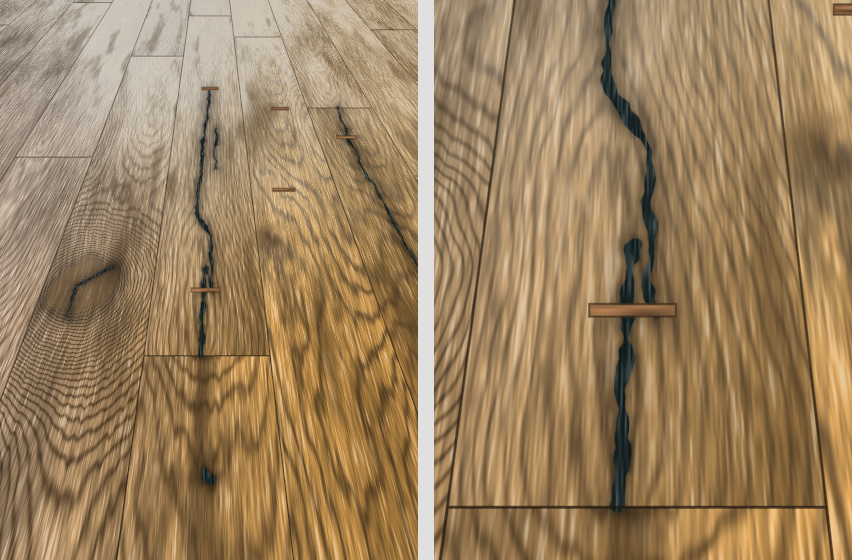
Left, the full canvas; right, a detail of the centre.
Give the GLSL for this texture, as a WebGL 1 fragment shader.

```glsl
precision highp float;
// Rustic oak floor in perspective: each pixel is projected to plank space
// (s across, z into depth), split into staggered planks, then given ring and
// brushed grain, a large knot, resin-filled cracks, wooden keys and sheen.
uniform vec2 u_resolution;
const float HORIZON = 1.279, VANISH_X = 0.378;
const float PLANK_WIDTH = 0.247;  // per unit below the horizon
const float DEPTH = 3.52, PLANK_LENGTH = 7.6;  // in plank widths
const float RING_COUNT = 20.0, SEAM = 0.0009;
const vec2 KNOT = vec2(-0.149, 4.455);
const vec3 GOLD = vec3(0.69, 0.51, 0.26), TAUPE = vec3(0.56, 0.48, 0.41);
const vec3 UMBER = vec3(0.26, 0.19, 0.11), RESIN = vec3(0.04, 0.09, 0.10);
const vec3 KEY_WOOD = vec3(0.52, 0.37, 0.24), PALE = vec3(0.82, 0.80, 0.76);

float hash(vec2 p) {
  p = fract(p * vec2(0.1031, 0.1137));
  p += dot(p, p.yx + 33.33);
  return fract((p.x + p.y) * p.x);
}
float noise(vec2 p) {
  vec2 i = floor(p), f = fract(p);
  f = f * f * (3.0 - 2.0 * f);
  return mix(mix(hash(i), hash(i + vec2(1, 0)), f.x),
             mix(hash(i + vec2(0, 1)), hash(i + vec2(1, 1)), f.x), f.y);
}
float fbm(vec2 p) {
  float sum = 0.0, amp = 0.5;
  for (int i = 0; i < 4; i++) {
    sum += amp * noise(p);
    p = p * 2.03 + 17.3;
    amp *= 0.5;
  }
  return sum;
}
// Depth of one end joint in each lane; outer lanes are random
float laneJoint(float lane) {
  if (lane == -2.0) return 6.29;
  if (lane == -1.0) return 9.28;
  if (lane == 0.0) return 3.85;
  if (lane == 1.0) return 10.2;
  if (lane == 2.0) return 7.46;
  return PLANK_LENGTH * hash(vec2(lane + 40.0, 7.0));
}
float edge(float dist) {
  float px = 0.9 / u_resolution.y;
  return 1.0 - smoothstep(-px, px, dist);
}
float stroke(vec2 p, vec2 a, vec2 b, float radius) {
  vec2 ab = b - a;
  float t = clamp(dot(p - a, ab) / dot(ab, ab), 0.0, 1.0);
  return length(p - a - ab * t) - radius;
}
float bend(vec2 p, vec2 a, vec2 b, vec2 c, float radius) {
  return min(stroke(p, a, b, radius), stroke(p, b, c, radius));
}
float smudge(vec2 p, vec2 center, vec2 size) {
  vec2 e = (p - center) / size;
  return exp(-dot(e, e));
}
float keyBar(vec2 p, vec2 center) {
  vec2 e = abs(p - center) - PLANK_WIDTH * (HORIZON - center.y) * vec2(0.128, 0.016);
  return max(e.x, e.y);
}

void main() {
  // Floor projection and plank layout
  vec2 p = gl_FragCoord.xy / u_resolution.y;
  float d = HORIZON - p.y, w = PLANK_WIDTH * d, z = DEPTH / d;
  float s = (p.x - VANISH_X + 0.0092 * d) / w;
  float lane = floor(s + 0.5), u = s - lane, along = z - laneJoint(lane);
  vec2 id = vec2(lane, floor(along / PLANK_LENGTH)) + 20.0;
  float tone = hash(id * 3.7), figure = hash(id * 5.3 + 2.0);
  vec2 q = vec2(u, z) + id * 13.0;

  // Growth rings: stretched ovals, bent around the large knot
  float knotLane = 1.0 - step(0.5, abs(lane + 1.0));
  float kd = length(vec2(u, z) - KNOT), kr = kd + 0.09 * (noise(vec2(u, z) * 7.0) - 0.5);
  vec2 oval = vec2(u - 0.6 * (figure - 0.5), 0.10 * (along - 9.0 * figure));
  float field = length(oval) + 0.55 * noise(q * vec2(1.7, 0.5)) + 0.07 * noise(q * vec2(5, 2));
  field = mix(field, 0.8 * kr, knotLane * exp(-1.6 * kd * kd));
  float ring = 0.5 + 0.5 * sin(6.2832 * RING_COUNT * field + 2.5 * noise(q * vec2(32, 6)));
  float fade = clamp(w * u_resolution.y / (RING_COUNT * 3.2), 0.35, 1.0);

  // Brushed fibres, open pores and broad blotches
  float fibre = noise(q * vec2(80, 5) + vec2(7.0 * field, 0.0));
  float pore = noise(q * vec2(150, 14)), blotch = fbm(q * vec2(3.2, 0.8) + 5.0);
  float warm = clamp(0.55 + 0.4 * s + 0.4 * (tone - 0.5), 0.0, 1.0);
  vec3 color = mix(TAUPE, GOLD, warm) * (0.48 + 0.28 * tone + 0.75 * blotch);
  color = mix(color, UMBER, pow(ring, 3.0) * fade * mix(0.4, 0.65, max(figure, knotLane)));
  color *= 0.66 + 0.36 * fibre + 0.30 * pore;
  color = mix(color, PALE, 0.5 * smoothstep(0.58, 0.9, fibre * 0.6 + pore * 0.4) * (1.0 - 0.6 * ring));

  // Knot disc and rim
  float rim = (kr - 0.32) * 18.0;
  color = mix(color, UMBER * (1.2 + 0.6 * ring), 0.6 * knotLane * (1.0 - smoothstep(0.24, 0.34, kr)));
  color *= 1.0 - 0.25 * knotLane * exp(-rim * rim);

  // Small knots and dark heartwood stains
  vec2 rough = p + 0.02 * (vec2(noise(p * 55.0), noise(p * 55.0 + 9.0)) - 0.5);
  float stain = 1.4 * smudge(rough, vec2(0.482, 0.578), vec2(0.022, 0.018))
    + smudge(rough, vec2(0.462, 0.792), vec2(0.028, 0.045))
    + 1.3 * smudge(rough, vec2(0.358, 0.29), vec2(0.014, 0.07)) * step(z, 3.85)
    + smudge(rough, vec2(0.372, 0.15), vec2(0.045, 0.022))
    + smoothstep(0.56, 0.76, fbm(q * vec2(4.5, 0.9) + 31.0));

  // Sheen from the far windows, broken by the stains
  float sheen = smoothstep(0.3, 1.08, p.y) * (0.2 + 0.8 * blotch + 0.25 * fibre + 0.25 * (tone - 0.5));
  sheen *= 0.7 + 0.5 * smudge(p, vec2(0.36, 0.9), vec2(0.28, 0.6));
  sheen += 0.6 * smudge(p, vec2(0.3, 1.0), vec2(0.16, 0.13));
  color = mix(color, PALE, clamp(sheen, 0.0, 0.88));
  color = mix(color, UMBER, clamp(stain * (0.25 + 0.55 * fibre), 0.0, 0.8) * (1.0 - 0.5 * p.y));

  // Resin cracks in darkened wood
  vec2 c = p + vec2(0.006 * noise(p * 48.0) + 0.003 * noise(p * 170.0) - 0.0045, 0.0);
  float r = (0.0034 * noise(p * vec2(60, 75)) + 0.0006) * (0.4 + 0.75 * d);
  float crack = bend(c, vec2(0.374, 0.837), vec2(0.363, 0.74), vec2(0.352, 0.622), r);
  crack = min(crack, bend(c, vec2(0.352, 0.622), vec2(0.375, 0.577), vec2(0.379, 0.48), r * 1.2));
  crack = min(crack, stroke(c, vec2(0.367, 0.52), vec2(0.357, 0.367), r * 1.5));
  crack = min(crack, stroke(c, vec2(0.387, 0.77), vec2(0.384, 0.7), r));
  crack = min(crack, bend(c, vec2(0.602, 0.807), vec2(0.625, 0.746), vec2(0.75, 0.516), r));
  crack = min(crack, bend(c, vec2(0.12, 0.437), vec2(0.135, 0.49), vec2(0.203, 0.523), r));
  crack = min(crack, length(rough - vec2(0.373, 0.151)) - 0.009);
  color *= 1.0 - 0.4 * exp(-110.0 * max(crack, 0.0));
  color = mix(color, RESIN + 0.25 * pore * pore, 0.94 * edge(crack));

  // Inlaid keys
  float key = min(keyBar(p, vec2(0.367, 0.482)), keyBar(p, vec2(0.375, 0.842)));
  key = min(key, min(keyBar(p, vec2(0.507, 0.661)), keyBar(p, vec2(0.5, 0.806))));
  key = min(key, keyBar(p, vec2(0.6185, 0.755)));
  color = mix(color, UMBER, 0.8 * edge(key - 0.0012));
  color = mix(color, KEY_WOOD * (0.7 + 0.7 * noise(p * vec2(40, 500))), edge(key));

  // Seams between lanes and at plank ends
  float end = mod(along, PLANK_LENGTH);
  float gap = min((0.5 - abs(u)) * w, min(end, PLANK_LENGTH - end) * d * d / DEPTH);
  color = mix(color, UMBER * 0.5, edge(gap - SEAM * (0.4 + 0.6 * d)) * (0.45 + 0.35 * d));
  gl_FragColor = vec4(clamp(color, 0.0, 1.0), 1.0);
}
```
